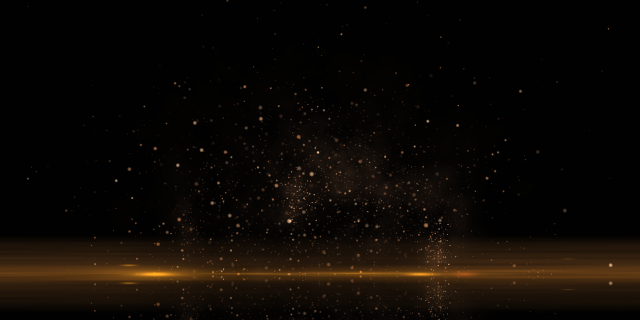
Give the GLSL for this background, as a Shadertoy shader.

```glsl
// Golden dust hanging over a glowing horizon on black, mirrored below it.
// The glow is stacked soft bands with streak noise; the dust is hashed grains
// on turned, jittered grids, thinned out by soft elliptical density masks.

const float HORIZON = 0.143;
const vec3 BROWN = vec3(0.125, 0.078, 0.036);
const vec3 AMBER = vec3(0.165, 0.095, 0.020);
const vec3 GOLD = vec3(0.90, 0.58, 0.09);
const vec3 COPPER = vec3(0.80, 0.48, 0.27);
const vec3 PEARL = vec3(0.95, 0.82, 0.66);

// Bright grains: x, height above the horizon, radius
const vec3 SPARKS[10] = vec3[10](
    vec3(0.974, 0.313, 0.006), vec3(1.331, 0.153, 0.006),
    vec3(0.904, 0.166, 0.006), vec3(0.609, 0.473, 0.005),
    vec3(0.560, 0.171, 0.005), vec3(0.630, 0.388, 0.005),
    vec3(0.765, 0.586, 0.004), vec3(1.337, 0.478, 0.004),
    vec3(1.430, 0.465, 0.004), vec3(1.522, 0.300, 0.004));

vec3 hash3(vec2 p) {
    vec3 q = fract(p.xyx * vec3(0.1031, 0.1030, 0.0973));
    q += dot(q, q.yxz + 33.33);
    return fract((q.xxy + q.yzz) * q.zyx);
}

float noise(vec2 p) {
    vec2 i = floor(p), f = fract(p);
    f = f * f * (3.0 - 2.0 * f);
    float low = mix(hash3(i).x, hash3(i + vec2(1, 0)).x, f.x);
    float high = mix(hash3(i + vec2(0, 1)).x, hash3(i + vec2(1, 1)).x, f.x);
    return mix(low, high, f.y);
}

float fbm(vec2 p) {
    float sum = 0.0, amp = 0.5;
    for (int i = 0; i < 5; i++) {
        sum += amp * noise(p);
        p = p * 2.03 + 17.0;
        amp *= 0.55;
    }
    return sum;
}

// Soft elliptical spot
float blob(vec2 p, vec2 center, vec2 size) {
    vec2 d = (p - center) / size;
    return exp(-dot(d, d));
}

// Band that fades out between an inner and an outer distance
float band(float dist, float inner, float outer) {
    return 1.0 - smoothstep(inner, outer, dist);
}

float disc(vec2 d, float radius, float pixel) {
    float soft = 0.6 * pixel + 0.3 * radius;
    return band(length(d), max(radius - soft, 0.0), radius + soft);
}

// One grain per cell of a turned grid, kept when its hash is under the density
vec3 grains(vec2 p, float cell, float radius, float density, float angle, float pixel) {
    float c = cos(angle), s = sin(angle);
    p = mat2(c, s, -s, c) * p + 10.0;
    vec2 id = floor(p / cell);
    vec3 place = hash3(id + angle * 37.0);
    vec3 look = hash3(id + angle * 37.0 + 71.7);
    vec2 center = (id + 0.17 + 0.66 * place.xy) * cell;
    float size = radius * mix(0.45, 1.0, look.x);
    float light = mix(0.10, 0.75, look.y * look.y) * step(place.z, density);
    return mix(COPPER, PEARL, look.z * look.z) * light * disc(p - center, size, pixel);
}

vec3 horizonGlow(vec2 p, float d) {
    float dist = abs(d);
    float side = smoothstep(0.15, 0.65, abs(p.x - 0.95));
    float streak = mix(0.85, 1.15, noise(vec2(p.x * 2.5, p.y * 150.0)));
    float below = d < 0.0 ? 0.75 : 1.0;
    vec3 col = BROWN * band(dist, 0.08, 0.128) * mix(0.45, 1.0, side) * below;
    col += 0.65 * BROWN * band(dist, 0.035, 0.085) * mix(0.75, 1.0, side) * below;
    col += AMBER * band(dist, 0.008, 0.036) * mix(0.7, 1.0, side);
    return col * streak;
}

vec3 flares(vec2 p, vec2 q) {
    float line = blob(p, vec2(0.92, HORIZON), vec2(0.55, 0.006));
    line *= mix(0.0, 0.35, noise(vec2(p.x * 9.0, p.y * 220.0)));
    float hot = 0.65 * blob(p, vec2(0.487, HORIZON), vec2(0.055, 0.006));
    hot += 0.22 * blob(p, vec2(0.47, HORIZON), vec2(0.14, 0.020));
    hot += 0.5 * blob(p, vec2(1.315, HORIZON), vec2(0.040, 0.005));
    hot += 0.18 * blob(p, vec2(1.17, HORIZON), vec2(0.20, 0.010));
    float dash = 0.4 * blob(q, vec2(0.403, 0.028), vec2(0.022, 0.003));
    dash += 0.15 * blob(q, vec2(1.776, 0.048), vec2(0.018, 0.002));
    float ember = 0.25 * blob(p, vec2(1.453, HORIZON), vec2(0.035, 0.008));
    return GOLD * (line + hot + dash) + vec3(0.9, 0.35, 0.12) * ember;
}

vec3 dust(vec2 q, float pixel) {
    float cloud = blob(q, vec2(0.98, 0.20), vec2(0.43, 0.33));
    float plumes = blob(q, vec2(0.93, 0.245), vec2(0.040, 0.055));
    plumes += 1.2 * blob(q, vec2(1.365, 0.085), vec2(0.040, 0.055));
    float wisps = blob(q, vec2(0.60, 0.16), vec2(0.05, 0.10));
    wisps += blob(q, vec2(1.21, 0.22), vec2(0.08, 0.11));
    wisps += 0.8 * blob(q, vec2(1.09, 0.36), vec2(0.13, 0.14));
    wisps += 0.8 * blob(q, vec2(1.36, 0.20), vec2(0.10, 0.13));
    float tail = blob(q, vec2(1.64, 0.01), vec2(0.08, 0.025));
    float haze = 0.05 * cloud + 0.07 * wisps + 0.12 * plumes;
    float smoke = fbm(q * 11.0);
    vec3 col = vec3(1.0, 0.68, 0.48) * haze * smoke * smoke * 2.0;
    col += grains(q, 0.034, 0.0054, 0.55 * cloud, 0.4, pixel);
    col += grains(q, 0.021, 0.0032, 0.42 * cloud + 0.5 * tail, 1.1, pixel);
    col += 0.4 * grains(q, 0.011, 0.0018, 0.35 * cloud + 0.4 * wisps, 2.0, pixel);
    col += grains(q, 0.0085, 0.0022, 0.75 * plumes, 2.7, pixel);
    for (int i = 0; i < 10; i++) {
        vec3 s = SPARKS[i];
        col += 0.7 * mix(COPPER, PEARL, fract(float(i) * 0.62 + 0.6)) * disc(q - s.xy, s.z, pixel);
    }
    return col;
}

void mainImage(out vec4 fragColor, in vec2 fragCoord) {
    float pixel = 1.0 / iResolution.y;
    vec2 p = (fragCoord - vec2(0.5 * iResolution.x, 0.0)) * pixel + vec2(1.0, 0.0);
    float d = p.y - HORIZON;
    vec2 q = vec2(p.x, abs(d));  // mirrored height
    vec3 col = vec3(0.004, 0.003, 0.002) + horizonGlow(p, d) + flares(p, q);
    col += dust(q, pixel) * (d < 0.0 ? 0.75 : 1.0);
    fragColor = vec4(min(col, 1.0), 1.0);
}
```
